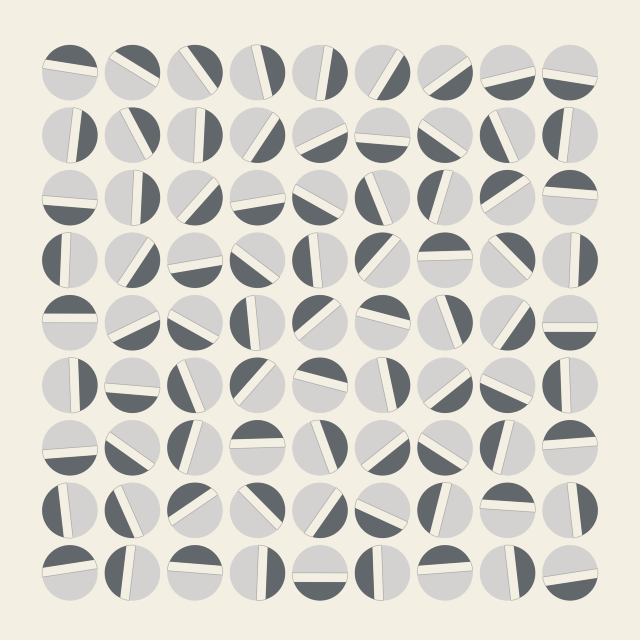
Write a three.js fragment shader that draws this pattern.

```glsl
#define COUNT 9.0
#define PITCH 0.0977
#define CENTER vec2(0.5, 0.4957)
#define RADIUS 0.0434
#define BAND 0.0143
#define SOFT 0.001
#define HAIRLINE 0.32
#define START_ANGLE 81.0
#define STEP_ANGLE 22.5
#define TWIST_ANGLE 8.16

varying vec2 vUv;

const vec3 CREAM = vec3(0.957, 0.937, 0.890);
const vec3 PALE = vec3(0.827, 0.822, 0.816);
const vec3 SLATE = vec3(0.385, 0.403, 0.420);

// 1 inside a shape, 0 outside
float fill(float dist) {
  return 1.0 - smoothstep(-SOFT, SOFT, dist);
}

// Thin trace along the zero level of a distance
float trace(float dist) {
  return 1.0 - smoothstep(0.0, 1.5 * SOFT, abs(dist));
}

// Direction of the dark side; x is the column, y the row from the top
float discAngle(vec2 cell) {
  // The first column is the last one turned half a circle
  float wrapped = 1.0 - step(0.5, cell.x);
  float column = mix(cell.x, COUNT - 1.0, wrapped);
  float turn = STEP_ANGLE * (column + cell.y) + TWIST_ANGLE * column * cell.y;
  return radians(START_ANGLE - turn + 180.0 * wrapped);
}

vec3 splitDisc(vec2 p, float angle) {
  float disc = length(p) - RADIUS;
  float across = dot(p, vec2(cos(angle), sin(angle)));

  // Pale and dark segments on either side of an open band
  vec3 color = mix(CREAM, PALE, fill(max(disc, across)));
  color = mix(color, SLATE, fill(max(disc, BAND - across)));

  // Faint outline of the band: its pale side and both rounded ends
  float bandSpan = abs(across - 0.5 * BAND) - 0.5 * BAND;
  float side = trace(across) * fill(disc);
  float ends = trace(disc) * fill(bandSpan);
  return mix(color, SLATE, HAIRLINE * max(side, ends));
}

void main() {
  // Square grid centred in a plain margin, rows counted downward
  vec2 grid = (vUv - CENTER) / PITCH + 0.5 * COUNT;
  vec2 cell = floor(grid);
  vec2 local = (fract(grid) - 0.5) * PITCH;
  vec2 inside = step(vec2(0.0), cell) * step(cell, vec2(COUNT - 1.0));

  float angle = discAngle(vec2(cell.x, COUNT - 1.0 - cell.y));
  vec3 color = mix(CREAM, splitDisc(local, angle), inside.x * inside.y);
  gl_FragColor = vec4(color, 1.0);
}
```
